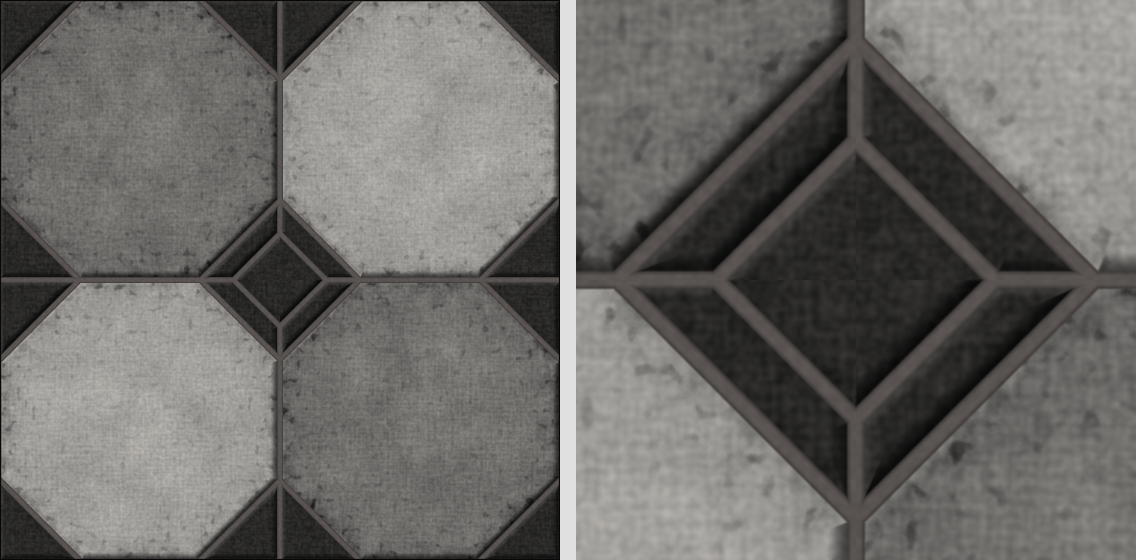
Left: the whole. Right: its middle third, enlarged.
This pattern is drawn by a three.js fragment shader. Its source:

```glsl
// Worn stone octagon tiles in a two by two checker, with dark corner tiles, raised grout and a central diamond.
varying vec2 vUv;

vec2 gradientAt(vec2 cell) {
  float angle = 6.2832 * fract(sin(dot(cell, vec2(127.1, 311.7))) * 43758.55);
  return vec2(cos(angle), sin(angle));
}

float gradientNoise(vec2 p) {
  vec2 i = floor(p), f = fract(p);
  vec2 u = f * f * f * (f * (f * 6.0 - 15.0) + 10.0);
  float a = dot(gradientAt(i), f);
  float b = dot(gradientAt(i + vec2(1.0, 0.0)), f - vec2(1.0, 0.0));
  float c = dot(gradientAt(i + vec2(0.0, 1.0)), f - vec2(0.0, 1.0));
  float d = dot(gradientAt(i + 1.0), f - 1.0);
  return mix(mix(a, b, u.x), mix(c, d, u.x), u.y);
}

float fbm(vec2 p) {
  float sum = 0.0, gain = 0.6;
  for (int i = 0; i < 5; i++) {
    sum += gain * gradientNoise(p);
    p = mat2(1.6, 1.2, -1.2, 1.6) * p + 7.3;
    gain *= 0.6;
  }
  return sum;
}

// Signed distance to the slanted cuts: negative inside an octagon
float cornerCut(vec2 p) {
  vec2 q = abs(abs(p) - 0.25);
  return (q.x + q.y - 0.358) * 0.7071;
}

// Distance to the nearest grout centre line or canvas border
float groutDistance(vec2 p) {
  vec2 a = abs(p);
  float diamond = (a.x + a.y - 0.083) * 0.7071;
  float lines = min(min(a.x, a.y), abs(cornerCut(p)));
  float d = diamond < 0.0 ? -diamond : min(lines, diamond);
  return min(d, 0.503 - max(a.x, a.y));
}

void main() {
  vec2 p = vUv - 0.5;
  float dist = groutDistance(p);
  float inset = dist - 0.0053;
  float octagon = 1.0 - smoothstep(-0.001, 0.001, cornerCut(p));
  float pale = step(0.0, p.x * p.y);

  // Each quadrant gets its own patch of stone
  vec2 stone = vUv + 3.7 * step(0.0, p.x) + vec2(1.9, 5.3) * step(0.0, p.y);
  float mottle = fbm(stone * 9.0);
  float blotch = fbm(stone * 32.0 + 11.0);
  float grain = gradientNoise(stone * 190.0) + 0.6 * gradientNoise(stone * 117.0);
  float weave = gradientNoise(stone * vec2(210.0, 22.0)) + gradientNoise(stone * vec2(22.0, 210.0));

  // Pale and mid-grey octagons, darkened by wear and pits near their edges
  float edge = exp(-max(inset, 0.0) * 26.0);
  float wear = edge * smoothstep(-0.35, 0.5, blotch + 0.5 * mottle);
  float pits = smoothstep(0.22, 0.55, gradientNoise(stone * 75.0) + 0.35 * blotch);
  float face = mix(0.455, 0.64, pale) + 0.11 * mottle + 0.05 * blotch;
  face += 0.06 * grain + 0.04 * weave;
  face -= 0.20 * wear + pits * (0.05 + 0.12 * edge);

  // Charcoal corner tiles and diamond
  float charcoal = 0.16 + 0.05 * grain + 0.03 * weave + 0.03 * blotch;
  float tile = mix(charcoal, face, octagon);

  // Bevel lit from the upper left
  vec2 e = vec2(0.001, 0.0);
  vec2 slope = vec2(groutDistance(p + e.xy) - groutDistance(p - e.xy),
                    groutDistance(p + e.yx) - groutDistance(p - e.yx)) / 0.002;
  float lit = dot(slope, vec2(0.7071, -0.7071));
  float rim = 1.0 - smoothstep(0.0, 0.007, inset);
  float shade = 1.0 - smoothstep(0.0, 0.013, inset);
  tile += 0.11 * rim * max(lit, 0.0);
  tile *= 1.0 - 0.65 * shade * max(-lit, 0.0) - 0.1 * shade;
  vec3 color = tile * vec3(1.0, 0.985, 0.96);

  // Rounded grout, slightly warm
  float round = 1.0 - 0.3 * smoothstep(0.002, 0.0055, dist);
  vec3 grout = vec3(0.35, 0.33, 0.32) * round * (1.0 + 0.08 * grain);
  color = mix(grout, color, smoothstep(-0.001, 0.001, inset));

  // Thin black canvas border
  float border = 0.5 - max(abs(p.x), abs(p.y));
  color *= mix(0.12, 1.0, smoothstep(0.001, 0.0032, border));

  gl_FragColor = vec4(clamp(color, 0.0, 1.0), 1.0);
}
```
